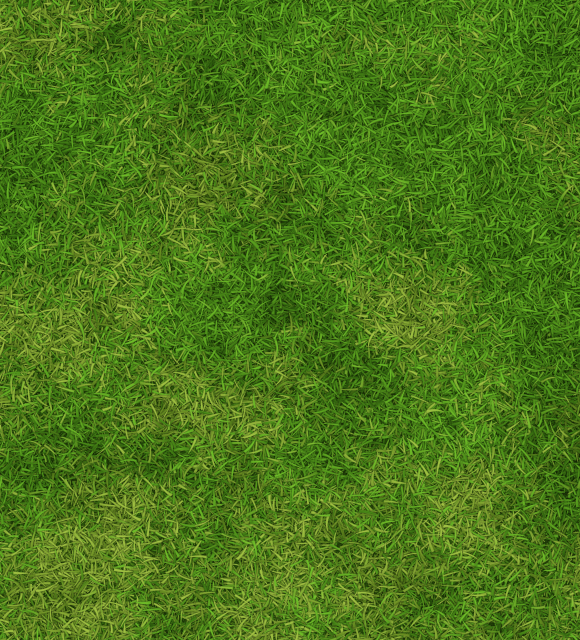
Give the GLSL for this texture, as a Shadertoy shader.

```glsl
const int LAYERS = 12;
const float CELL = 0.0165;
const vec3 SOIL = vec3(0.15, 0.29, 0.035);
const vec3 GREEN_DARK = vec3(0.17, 0.35, 0.045);
const vec3 GREEN_MID = vec3(0.29, 0.54, 0.09);
const vec3 GREEN_LIGHT = vec3(0.40, 0.69, 0.14);
const vec3 DRY_DARK = vec3(0.25, 0.40, 0.07);
const vec3 DRY_MID = vec3(0.40, 0.54, 0.125);
const vec3 DRY_LIGHT = vec3(0.57, 0.70, 0.225);

vec4 hash4(vec3 p) {
    vec4 q = fract(p.xyzx * vec4(0.1031, 0.1030, 0.0973, 0.1099));
    q += dot(q, q.wzxy + 33.33);
    return fract((q.xxyz + q.yzzw) * q.zywx);
}

// Gradient noise, roughly -0.7 to 0.7
float cornerSlope(vec2 cell, vec2 offset) {
    float angle = 6.2832 * hash4(vec3(cell, 71.0)).x;
    return dot(vec2(cos(angle), sin(angle)), offset);
}

float gradientNoise(vec2 p) {
    vec2 i = floor(p), f = fract(p);
    vec2 u = f * f * f * (f * (f * 6.0 - 15.0) + 10.0);
    vec2 e = vec2(1.0, 0.0);
    float low = mix(cornerSlope(i, f), cornerSlope(i + e, f - e), u.x);
    float high = mix(cornerSlope(i + e.yx, f - e.yx), cornerSlope(i + 1.0, f - 1.0), u.x);
    return mix(low, high, u.y);
}

float fbm(vec2 p) {
    float sum = 0.0, gain = 1.0;
    for (int i = 0; i < 4; i++) {
        sum += gain * gradientNoise(p);
        p = mat2(1.6, 1.2, -1.2, 1.6) * p + 7.3;
        gain *= 0.55;
    }
    return sum;
}

vec3 ramp(vec3 dark, vec3 middle, vec3 light, float tone) {
    float t = clamp(tone, -0.1, 1.15) * 2.0;
    return t < 1.0 ? mix(dark, middle, t) : mix(middle, light, t - 1.0);
}

// Curved tapering blade along x; returns distance and position from root to tip
vec2 bladeShape(vec2 p, float halfLength, float halfWidth, float bend) {
    p.y += bend * p.x * p.x / halfLength;
    float along = clamp(0.5 + 0.5 * p.x / halfLength, 0.0, 1.0);
    float taper = halfWidth * sqrt(1.0 - along);
    return vec2(max(abs(p.y) - taper, abs(p.x) - halfLength), along);
}

// One scattered layer of blades with soft shadows beneath
vec3 grassLayer(vec3 color, vec2 uv, float layer, float height, float dryness, float tuft, float pixel) {
    vec2 grid = uv / CELL + layer * vec2(0.37, 0.61);
    vec2 home = floor(grid);
    for (int y = -1; y <= 1; y++) {
        for (int x = -1; x <= 1; x++) {
            vec2 cell = home + vec2(x, y);
            vec4 place = hash4(vec3(cell, layer + 3.0));
            vec4 look = hash4(vec3(cell, layer + 41.0));
            float angle = 6.2832 * place.z;
            vec2 axis = vec2(cos(angle), sin(angle));
            vec2 p = (grid - cell - place.xy) * CELL;
            p = vec2(dot(p, axis), dot(p, vec2(-axis.y, axis.x)));

            float halfLength = mix(0.007, 0.0155, place.w);
            float halfWidth = mix(0.0011, 0.0023, look.x);
            vec2 blade = bladeShape(p, halfLength, halfWidth, (look.y - 0.5) * 0.35);
            float shadow = 1.0 - smoothstep(0.0, 0.0028, blade.x);
            float cover = 1.0 - smoothstep(-0.8 * pixel, 0.8 * pixel, blade.x);

            float tone = 0.31 + 0.46 * height + 0.85 * (look.z - 0.5);
            tone += 0.28 * (blade.y - 0.5) + tuft;
            tone += 0.10 * clamp(p.y / halfWidth, -1.0, 1.0);
            float dryMix = smoothstep(-0.15, 0.15, dryness - look.w);
            vec3 green = ramp(GREEN_DARK, GREEN_MID, GREEN_LIGHT, tone);
            vec3 dry = ramp(DRY_DARK, DRY_MID, DRY_LIGHT, tone + 0.06);
            color = mix(color * (1.0 - 0.15 * shadow), mix(green, dry, dryMix), cover);
        }
    }
    return color;
}

void mainImage(out vec4 fragColor, in vec2 fragCoord) {
    vec2 uv = fragCoord / iResolution.y;
    float pixel = 1.0 / iResolution.y;

    // Worn patches gather toward the lower left
    float wear = smoothstep(0.9, 0.2, uv.y + 0.25 * uv.x);
    float patches = fbm(uv * vec2(3.6, 4.6) + vec2(2.7, 5.1));
    float dryness = clamp(0.17 + 0.42 * wear + 0.9 * patches, 0.05, 0.95);

    // Broad light variation and small tufts; worn patches are paler
    float tuft = 0.32 * fbm(uv * 5.0 + 19.0) + 0.26 * gradientNoise(uv * 22.0);
    tuft += 0.22 * (dryness - 0.35);

    vec3 color = SOIL * (1.0 + tuft);
    for (int i = 0; i < LAYERS; i++) {
        float height = float(i) / float(LAYERS - 1);
        color = grassLayer(color, uv, float(i) * 5.0, height, dryness, tuft, pixel);
    }
    fragColor = vec4(clamp(color, 0.0, 1.0), 1.0);
}
```
